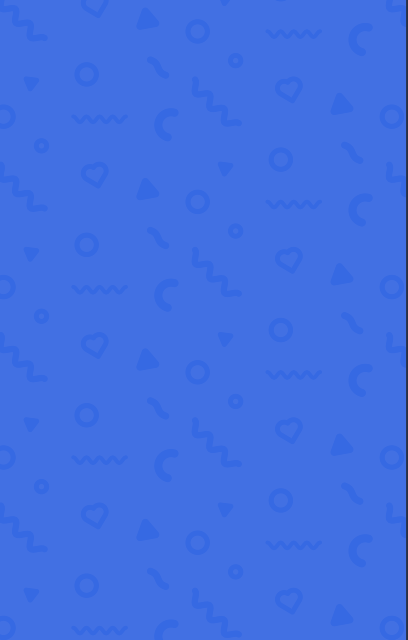
A Shadertoy shader for this pattern:

```glsl
// Blue confetti pattern: rings, hearts, triangles, arcs and squiggles in half-drop columns.

// Offset from a motif's centre, wrapped down the column and turned by an angle
vec2 place(vec2 p, vec2 centre, float angle) {
    vec2 d = p - centre;
    d.y = mod(d.y + 102.25, 204.5) - 102.25;
    float c = cos(angle), s = sin(angle);
    return vec2(c * d.x + s * d.y, c * d.y - s * d.x);
}

float segment(vec2 p, vec2 a, vec2 b) {
    vec2 ab = b - a;
    return length(p - a - ab * clamp(dot(p - a, ab) / dot(ab, ab), 0.0, 1.0));
}

float ring(vec2 p, float radius, float halfWidth) {
    return abs(length(p) - radius) - halfWidth;
}

// Half circle that opens towards +x, with round ends
float arc(vec2 p, float radius, float halfWidth) {
    float d = p.x < 0.0 ? abs(length(p) - radius) : length(vec2(p.x, abs(p.y) - radius));
    return d - halfWidth;
}

// Equilateral triangle, folded onto one edge and rounded
float triangle(vec2 p, float radius, float rounding) {
    float a = mod(atan(p.x, p.y) + 1.0472, 2.0944) - 1.0472;
    vec2 q = length(p) * vec2(sin(a), cos(a));
    float halfSide = 0.866 * radius;
    vec2 d = q - vec2(clamp(q.x, -halfSide, halfSide), 0.5 * radius);
    return length(d) * sign(d.y) - rounding;
}

// Unit heart standing on its tip at the origin
float heart(vec2 p) {
    p.x = abs(p.x);
    if (p.x + p.y > 1.0) return length(p - vec2(0.25, 0.75)) - 0.3536;
    float side = length(p - 0.5 * max(p.x + p.y, 0.0));
    return min(length(p - vec2(0.0, 1.0)), side) * sign(p.x - p.y);
}

// Cosine stroke along x, traced with short segments
float squiggle(vec2 p, float halfLength, float amplitude, float waves, float phase, float halfWidth) {
    float d = 1e3;
    vec2 last = vec2(-halfLength, -amplitude * cos(phase));
    for (int i = 1; i <= 40; i++) {
        float t = float(i) / 40.0;
        vec2 next = vec2(halfLength * (2.0 * t - 1.0), -amplitude * cos(6.2832 * waves * t + phase));
        d = min(d, segment(p, last, next));
        last = next;
    }
    return d - halfWidth;
}

float confetti(vec2 p) {
    // Each column drops by half a repeat
    float column = floor((p.x + 15.0) / 233.0);
    p -= column * vec2(233.0, 102.25);

    // Rings and arc
    float d = ring(place(p, vec2(104.0, 89.3), 0.0), 11.6, 3.1);
    d = min(d, ring(place(p, vec2(4.2, 140.0), 0.0), 11.6, 3.1));
    d = min(d, ring(place(p, vec2(49.8, 175.0), 0.0), 6.2, 3.0));
    d = min(d, arc(place(p, vec2(205.3, 150.0), 0.27), 15.3, 4.9));

    // Triangles
    d = min(d, triangle(place(p, vec2(176.4, 228.8), -0.18), 11.0, 4.4));
    d = min(d, triangle(place(p, vec2(37.2, 99.2), 3.27), 7.3, 3.1));

    // Heart outline
    vec2 h = place(p, vec2(114.8, 211.0), -0.25) * vec2(1.0, -1.0);
    d = min(d, abs(23.0 * heart(h / 23.0 + vec2(0.0, 0.55))) - 3.0);

    // Zigzag, level wave and short worm
    d = min(d, squiggle(place(p, vec2(23.2, 228.0), 0.785), 37.0, 5.8, 3.0, 0.0, 3.8));
    d = min(d, squiggle(place(p, vec2(119.5, 143.2), 0.0), 31.5, 3.4, 4.0, 0.0, 2.4));
    return min(d, squiggle(place(p, vec2(189.7, 81.1), 0.785), 13.0, 1.7, 1.0, -1.5708, 4.2));
}

void mainImage(out vec4 fragColor, in vec2 fragCoord) {
    // The canvas is 768 units high, with y pointing down
    float unit = 768.0 / iResolution.y;
    vec2 p = vec2(fragCoord.x, iResolution.y - fragCoord.y) * unit;
    float ink = 1.0 - smoothstep(-0.6 * unit, 0.6 * unit, confetti(p));
    vec3 color = mix(vec3(0.26, 0.44, 0.89), vec3(0.21, 0.41, 0.89), ink);

    // Thin dark strip along the right border
    float fromRight = iResolution.x * unit - p.x;
    float strip = 1.0 - smoothstep(2.2 - 0.5 * unit, 2.2 + 0.5 * unit, fromRight);
    fragColor = vec4(mix(color, vec3(0.16, 0.19, 0.27), strip), 1.0);
}
```
